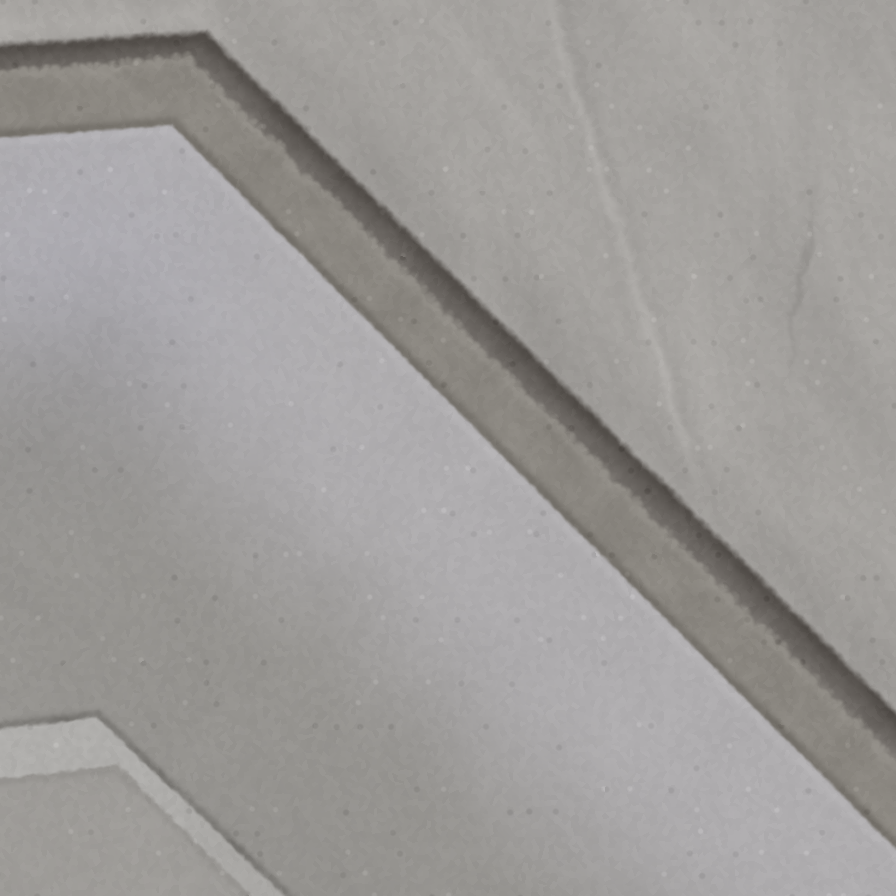
Write a three.js fragment shader that draws this texture.

```glsl
// Weathered concrete relief: a chamfered panel framed by a shadowed groove and ledge
#define STONE vec3(0.645, 0.635, 0.622)
#define PANEL_LIT vec3(0.683, 0.675, 0.683)
#define PANEL_DIM vec3(0.585, 0.577, 0.562)
#define LEDGE vec3(0.545, 0.530, 0.505)
#define SHADOW vec3(0.350, 0.332, 0.315)
#define STRIP vec3(0.690, 0.685, 0.675)
#define SOFT 0.0025
#define RAGGED 0.006
#define GRIT 0.045
#define MOTTLE 0.022

varying vec2 vUv;

vec2 hash2(vec2 p) {
  return fract(sin(vec2(dot(p, vec2(127.1, 311.7)), dot(p, vec2(269.5, 183.3)))) * 4375.85);
}

// Cellular noise: distance to the nearest point, and a random value of its cell
vec2 cells(vec2 p) {
  vec2 base = floor(p);
  vec2 nearest = vec2(9.0, 0.0);
  for (int j = -1; j <= 1; j++) {
    for (int i = -1; i <= 1; i++) {
      vec2 cell = base + vec2(float(i), float(j));
      vec2 h = hash2(cell);
      float d = length(cell + h - p);
      if (d < nearest.x) nearest = vec2(d, h.y);
    }
  }
  return nearest;
}

// Layered, warped sines in about -1..1
float clouds(vec2 p) {
  float sum = 0.0;
  float gain = 0.5;
  for (int i = 0; i < 5; i++) {
    p += 0.6 * sin(p.yx * 1.3 + float(i));
    sum += gain * sin(p.x) * cos(p.y);
    p = mat2(1.5, 1.1, -1.1, 1.5) * p + 2.7;
    gain *= 0.62;
  }
  return sum;
}

// Signed distance to a chamfered edge, each line given as (height, slope); positive outside
float chamfer(vec2 p, vec2 top, vec2 side) {
  float a = (p.y - top.x - top.y * p.x) / sqrt(1.0 + top.y * top.y);
  float b = (p.y - side.x - side.y * p.x) / sqrt(1.0 + side.y * side.y);
  return max(a, b);
}

float outside(float d) {
  return smoothstep(-SOFT, SOFT, d);
}

float band(float d, float width) {
  return exp(-d * d / (width * width));
}

void main() {
  vec2 p = vUv;
  float chips = cells(p * 95.0).x - 0.45;
  float wobble = clouds(p * 38.0);
  float rough = RAGGED * (chips + 0.55 * wobble);

  // Nested edges, from the wall inward
  float wall = chamfer(p, vec2(0.9505, 0.06), vec2(1.1914, -0.986)) + rough * 0.45;
  float groove = chamfer(p, vec2(0.922, 0.07), vec2(1.147, -0.993)) + rough * 1.3;
  float panel = chamfer(p, vec2(0.8464, 0.07), vec2(1.052, -1.0)) + rough * 0.3;
  float stripOuter = chamfer(p, vec2(0.186, 0.12), vec2(0.301, -0.95)) + rough * 0.4;
  float stripInner = chamfer(p, vec2(0.1315, 0.11), vec2(0.275, -0.98)) + rough * 0.6;

  // Wall: slanted streaks, a pale vein and a faint dark crack
  vec2 grain = vec2(p.x + 0.4 * p.y, 0.35 * (p.y - 0.4 * p.x));
  float streaks = clouds(grain * 22.0 + 4.0);
  vec3 wallColor = STONE + MOTTLE * 1.2 * streaks;
  float vein = p.x - 0.61 - 0.31 * (1.0 - p.y) + 0.006 * wobble;
  float veinSpan = smoothstep(0.38, 0.55, p.y);
  wallColor += veinSpan * (0.035 * band(vein, 0.006) - 0.018 * band(vein - 0.014, 0.009));
  float crack = p.x - 0.88 - 0.15 * (p.y - 0.6) + 0.009 * wobble;
  wallColor -= 0.045 * band(crack, 0.004) * band(p.y - 0.69, 0.09);
  wallColor += 0.03 * band(wall - 0.018, 0.016) * smoothstep(0.26, 0.2, p.x);
  wallColor -= 0.025 * band(wall - 0.025, 0.035) * smoothstep(0.2, 0.3, p.x);

  // Panel: bright near its rim, dim and warmer toward the interior
  float depth = -panel + 0.025 * clouds(p * 7.0);
  vec3 panelColor = mix(PANEL_LIT, PANEL_DIM, smoothstep(0.11, 0.37, depth));
  panelColor += vec3(-0.006, -0.003, 0.014) * band(length(p - vec2(0.08, 0.67)), 0.2);
  panelColor += 0.022 * band(panel + 0.006, 0.005);

  // Inset at the lower left, with a pale raised strip
  vec3 insetColor = mix(PANEL_DIM, STONE, 0.55);
  insetColor -= 0.03 * band(stripInner + 0.004, 0.005);
  float pale = 1.0 - 0.35 * smoothstep(0.13, 0.28, p.x);
  vec3 stripColor = mix(insetColor, STRIP + 0.02 * chips, pale);
  panelColor -= 0.13 * band(stripOuter - 0.004, 0.005) * (0.75 + 0.4 * wobble);
  panelColor = mix(stripColor, panelColor, outside(stripOuter));
  panelColor = mix(insetColor, panelColor, outside(stripInner));

  // Ledge and groove, darkest under the wall
  vec3 ledgeColor = LEDGE + MOTTLE * wobble;
  ledgeColor -= 0.11 * band(panel - 0.004, 0.006) * (0.75 + 0.4 * wobble);
  ledgeColor += 0.025 * band(groove + 0.007, 0.006);
  float lift = smoothstep(0.0, 0.05, -wall);
  vec3 grooveColor = SHADOW + 0.13 * lift + 0.025 * wobble;
  grooveColor -= 0.03 * band(wall + 0.006, 0.007);

  vec3 color = mix(panelColor, ledgeColor, outside(panel));
  color = mix(color, grooveColor, smoothstep(-0.005, 0.005, groove));
  color = mix(color, wallColor, smoothstep(-0.005, 0.005, wall));

  // Broad mottling, fine grit and sparse pits
  color += MOTTLE * 0.4 * clouds(p * 16.0 + 9.0);
  color += GRIT * 0.5 * (cells(p * 150.0 + 3.0).y - 0.5);
  vec2 pit = cells(p * 42.0 + 7.0);
  color -= GRIT * step(0.9, pit.y) * smoothstep(0.2, 0.08, pit.x);
  color += GRIT * step(pit.y, 0.08) * smoothstep(0.18, 0.06, pit.x);
  gl_FragColor = vec4(color, 1.0);
}
```
